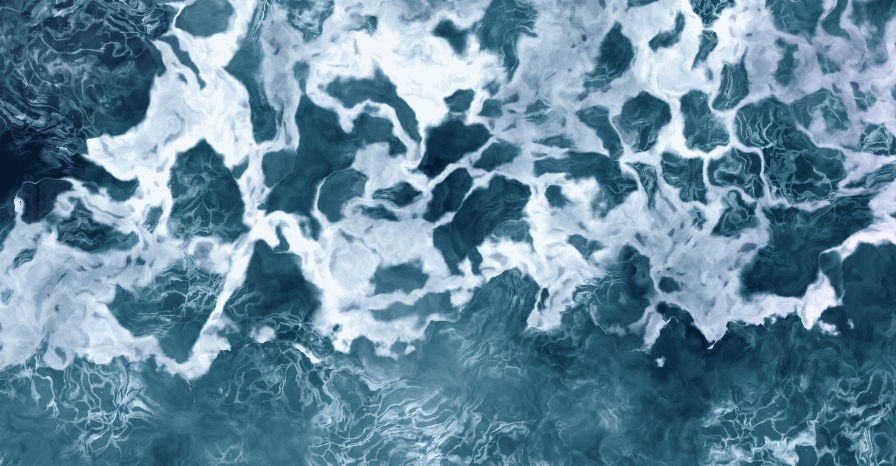
This texture is drawn by a Shadertoy shader. Its source:

```glsl
const float BIG_CELLS = 3.7;      // holes per canvas height
const float SMALL_CELLS = 9.0;
const float PIN_CELLS = 23.0;
const float LACE_SCALE = 11.0;
const float WARP = 0.42;
const float FINE_WARP = 0.075;
const float FOAM_LEVEL = 0.76;    // tone of foam and water, 0 to 1
const float WATER_LEVEL = 0.17;
const float LACE_GAIN = 0.52;

const vec3 ABYSS = vec3(0.03, 0.10, 0.18);
const vec3 NAVY = vec3(0.08, 0.18, 0.27);
const vec3 TEAL = vec3(0.17, 0.33, 0.42);
const vec3 SHALLOW = vec3(0.31, 0.47, 0.56);
const vec3 MIST = vec3(0.51, 0.63, 0.72);
const vec3 FOAM = vec3(0.68, 0.77, 0.85);
const vec3 BRIGHT = vec3(0.82, 0.89, 0.94);
const vec3 WHITE = vec3(0.94, 0.97, 0.99);

float hash(vec2 p) {
    vec3 q = fract(p.xyx * 0.1031);
    q += dot(q, q.yzx + 33.33);
    return fract((q.x + q.y) * q.z);
}

float noise(vec2 p) {
    vec2 i = floor(p), f = fract(p);
    f = f * f * (3.0 - 2.0 * f);
    return mix(mix(hash(i), hash(i + vec2(1, 0)), f.x),
               mix(hash(i + vec2(0, 1)), hash(i + vec2(1, 1)), f.x), f.y);
}

// Fractal noise, centred on zero
float fbm(vec2 p) {
    float sum = 0.0, amp = 0.5;
    for (int i = 0; i < 5; i++) {
        sum += amp * (noise(p) - 0.5);
        p = mat2(1.6, 1.2, -1.2, 1.6) * p + 17.3;
        amp *= 0.52;
    }
    return sum;
}

// x: distance from the cell wall, y: random value of the cell
vec2 cells(vec2 p) {
    vec2 base = floor(p);
    float near = 9.0, second = 9.0, id = 0.0;
    for (int y = -1; y <= 1; y++)
    for (int x = -1; x <= 1; x++) {
        vec2 c = base + vec2(x, y);
        vec2 seed = c + 0.1 + 0.8 * vec2(hash(c), hash(c + 71.7));
        float d = length(p - seed);
        if (d < near) { second = near; near = d; id = hash(c + 29.1); }
        else second = min(second, d);
    }
    return vec2(second - near, id);
}

// Thin line along the zero level of a noise field
float strand(vec2 p, float width) {
    return 1.0 - smoothstep(0.0, width, abs(fbm(p)));
}

vec3 seaColor(float t) {
    vec3 c = mix(ABYSS, NAVY, smoothstep(-0.03, 0.06, t));
    c = mix(c, TEAL, clamp((t - 0.06) / 0.135, 0.0, 1.0));
    c = mix(c, SHALLOW, clamp((t - 0.195) / 0.16, 0.0, 1.0));
    c = mix(c, MIST, clamp((t - 0.355) / 0.155, 0.0, 1.0));
    c = mix(c, FOAM, clamp((t - 0.51) / 0.175, 0.0, 1.0));
    c = mix(c, BRIGHT, clamp((t - 0.685) / 0.19, 0.0, 1.0));
    return mix(c, WHITE, clamp((t - 0.875) / 0.13, 0.0, 1.0));
}

void mainImage(out vec4 fragColor, in vec2 fragCoord) {
    vec2 p = fragCoord / iResolution.y;
    vec2 warp = vec2(fbm(p * 2.8 + 3.1), fbm(p * 2.8 + 41.7));
    vec2 ripple = vec2(fbm(p * 13.0 + 8.4), fbm(p * 13.0 + 63.2));
    vec2 q = p + WARP * warp + FINE_WARP * ripple;

    // Foam lies above a ragged shore and thins out in the top left corner
    float shore = smoothstep(0.12, 0.38, p.y + 0.45 * warp.x + 0.3 * ripple.y);
    float corner = 1.0 - smoothstep(0.22, 0.5, length(vec2(p.x, 1.0 - p.y) * vec2(1.0, 0.8)) + 0.5 * warp.y);
    float thin = 1.0 - shore * (1.0 - 0.65 * corner);

    // Holes of three sizes; their walls vanish where the foam is thin
    float patchBig = clamp(0.5 + 2.4 * fbm(p * 2.3 + 90.0), 0.0, 1.0);
    float patchSmall = clamp(0.5 + 2.4 * fbm(p * 3.1 + 55.0), 0.0, 1.0);
    vec2 big = cells(q * BIG_CELLS + 5.0);
    vec2 small = cells(q * SMALL_CELLS + 12.0);
    vec2 pin = cells(q * PIN_CELLS + 31.0);
    float bigDepth = big.x - mix(0.08, 0.66, patchBig) - 0.25 * (big.y - 0.5) + 0.9 * thin;
    float smallDepth = small.x - mix(0.2, 0.85, patchSmall) - 0.3 * (small.y - 0.5) + 0.9 * thin;
    float bigHole = smoothstep(-0.05, 0.08, bigDepth);
    float smallHole = smoothstep(-0.08, 0.14, smallDepth);
    float pinHole = smoothstep(0.25, 0.7, pin.x - 0.3 * patchBig);
    float open = max(bigHole, 0.9 * smallHole);

    // Cloudy foam with pinholes and bright rims
    float cloud = fbm(p * 4.5 + 2.0 * warp + 20.0);
    float grain = fbm(p * 42.0 + 6.0 * ripple);
    float rim = smoothstep(-0.25, -0.06, bigDepth) * (1.0 - bigHole);
    float foam = FOAM_LEVEL + 1.1 * cloud + 0.45 * grain + 0.1 * rim - 0.3 * pinHole;

    // Water with lace: slanted strands and broken fine cells
    vec2 slant = mat2(0.8, -1.0, 0.6, 1.35) * q;
    float lacePatch = smoothstep(-0.12, 0.2, fbm(p * 5.0 + 77.0) + 0.08 * thin);
    float lace = max(strand(slant * LACE_SCALE * 0.6, 0.045), 0.7 * strand(slant * LACE_SCALE + 15.0, 0.06));
    lace = max(lace, 0.6 * (1.0 - smoothstep(0.02, 0.24, pin.x)));
    lace *= lacePatch * (0.8 + 1.6 * grain);
    float spray = smoothstep(0.86, 0.97, noise(p * 115.0)) * lacePatch;
    float water = WATER_LEVEL + 0.55 * fbm(p * 3.4 + 33.0) + 0.22 * grain
                + 0.09 * (1.0 - shore) - 0.13 * corner
                + LACE_GAIN * lace + 0.2 * spray;

    // Tone to colour, with greener water and a mauve right side
    vec3 color = seaColor(mix(foam, water, open));
    color += open * (1.0 - corner) * vec3(-0.025, 0.012, 0.005);
    color += (1.0 - open) * smoothstep(1.4, 1.9, p.x) * vec3(0.02, -0.02, 0.01);
    fragColor = vec4(clamp(color, 0.0, 1.0), 1.0);
}
```
